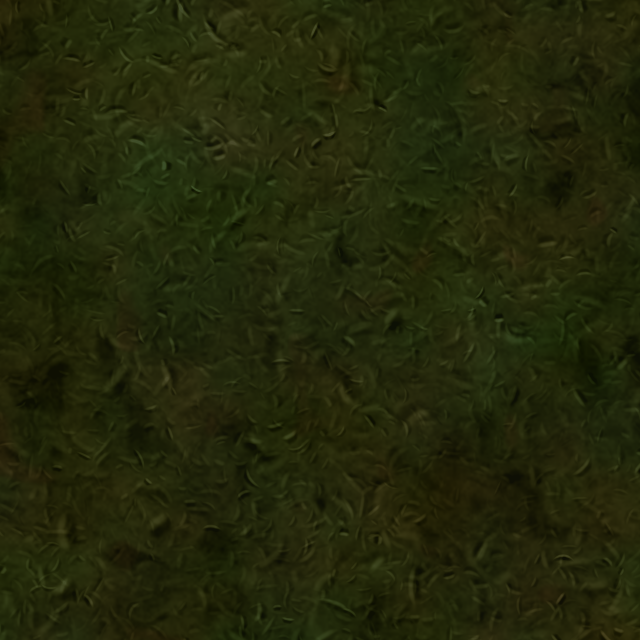
Write a Shadertoy shader that draws this texture.

```glsl
// Dim mossy lawn: soft tangled grass blades over dark, mottled olive ground.

// Integer hash: three random values in 0..1 per cell and seed.
vec3 hash3(vec2 cell, int seed) {
    uvec3 v = uvec3(ivec3(ivec2(cell), seed)) * 1664525u + 1013904223u;
    v.x += v.y * v.z; v.y += v.z * v.x; v.z += v.x * v.y;
    v ^= v >> 16u;
    v.x += v.y * v.z; v.y += v.z * v.x; v.z += v.x * v.y;
    return vec3(v >> 8u) / 16777216.0;
}

// Smooth value noise, centred on zero.
float noise(vec2 p, int seed) {
    vec2 i = floor(p), f = fract(p);
    f = f * f * (3.0 - 2.0 * f);
    float low = mix(hash3(i, seed).x, hash3(i + vec2(1, 0), seed).x, f.x);
    float high = mix(hash3(i + vec2(0, 1), seed).x, hash3(i + vec2(1, 1), seed).x, f.x);
    return mix(low, high, f.y) - 0.5;
}

float fbm(vec2 p, int seed) {
    float sum = 0.0, amp = 1.0;
    for (int k = 0; k < 4; k++) {
        sum += amp * noise(p, seed + k);
        p = mat2(0.8, 0.6, -0.6, 0.8) * p * 2.03;
        amp *= 0.55;
    }
    return sum;
}

// One scattered layer of curved blades, each lit along its spine and shaded beside it.
float bladeLayer(vec2 uv, float scale, int seed) {
    vec2 p = uv * scale, home = floor(p);
    float relief = 0.0;
    for (int y = -1; y <= 1; y++)
    for (int x = -1; x <= 1; x++) {
        vec2 cell = home + vec2(x, y);
        vec3 place = hash3(cell, seed), look = hash3(cell, seed + 50);
        vec2 root = cell + place.xy;
        float angle = 9.0 * noise(root / scale * 6.0, 90) + 2.6 * (place.z - 0.5) + 1.9;
        float c = cos(angle), s = sin(angle);
        vec2 q = mat2(c, -s, s, c) * (p - root);
        q.y += (look.x - 0.5) * 1.3 * q.x * q.x;
        float reach = mix(0.3, 0.65, look.y);
        float taper = 1.0 - smoothstep(reach * 0.35, reach, abs(q.x));
        float width = mix(0.1, 0.19, place.z) * (0.55 + 0.45 * taper);
        float spine = 1.0 - smoothstep(0.15 * width, width, abs(q.y));
        float shade = 1.0 - smoothstep(0.1 * width, 1.4 * width, abs(q.y + 1.3 * width));
        float strength = mix(-0.015, 0.055, look.z) + 0.05 * smoothstep(0.94, 1.0, look.z);
        relief += strength * taper * (spine - 0.7 * shade);
    }
    return relief;
}

void mainImage(out vec4 fragColor, in vec2 fragCoord) {
    vec2 uv = fragCoord / iResolution.y;
    vec2 warp = vec2(noise(uv * 26.0, 1), noise(uv * 26.0, 2));
    vec2 tangled = uv + 0.025 * warp;

    // Broad patches, clumps and fine fibres
    float patches = fbm(uv * 4.0, 10);
    float clumps = fbm(tangled * 20.0, 20);
    float tone = 0.155 + 0.012 * (uv.y - 0.5) + 0.042 * patches + 0.035 * clumps;
    tone += 0.04 * noise(tangled * vec2(75.0, 110.0), 30);
    tone += 0.024 * noise(uv * 190.0, 31);

    // Blades, from broad to fine, strongest in the light clumps
    float relief = 0.0;
    for (int k = 0; k < 4; k++)
        relief += bladeLayer(uv + 0.006 * warp, 17.0 + 8.0 * float(k), 100 + 7 * k);
    tone += relief * (0.95 + 0.7 * patches);

    // Shadowed gaps between tufts
    float gap = smoothstep(0.2, 0.48, noise(tangled * 24.0, 40) - 0.25 * patches);
    tone -= 0.05 * gap;
    tone = clamp(tone, 0.06, 0.3);

    // Olive ramp, drifting between green and brown
    float x = max(tone - 0.085, 0.0);
    vec3 color = vec3(0.92 * tone - 0.004, tone, 0.012 + 0.25 * x + 2.0 * x * x);
    float hue = 0.22 * noise(uv * 4.5, 60) + 0.2 * noise(uv * 17.0, 61);
    float brown = smoothstep(0.3, 0.48, noise(tangled * 15.0, 62));
    color.r *= 1.0 + hue + 0.1 * brown;
    color.g *= 1.0 - 0.25 * hue - 0.07 * brown;
    color.b += 0.02 * noise(uv * 9.0, 63);

    fragColor = vec4(max(color, 0.0), 1.0);
}
```
